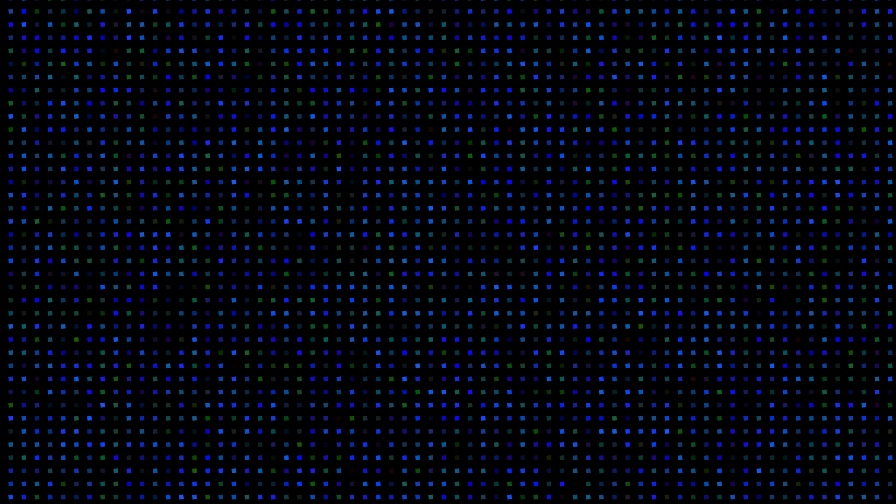
A WebGL 1 fragment shader for this pattern:

```glsl
precision highp float;

uniform vec2 u_resolution;

const float ROWS = 38.4;                          // cells per canvas height
const vec2 GRID_SHIFT = vec2(0.32, 0.03);         // grid origin, in cells
const float HALF_SIDE = 0.168;                    // half of a square's side, in cells
const float TILT = 0.12;                          // rotation of each square, in radians
const vec3 PEAK_COLOR = vec3(0.11, 0.37, 1.0);    // brightest value per channel
const vec3 BACKGROUND = vec3(0.0);

// Three independent random values per cell
vec3 hash32(vec2 cell) {
    vec3 p = fract(cell.xyx * vec3(0.1031, 0.1030, 0.0973));
    p += dot(p, p.yxz + 33.33);
    return fract((p.xxy + p.yzz) * p.zyx);
}

mat2 rotation(float angle) {
    float c = cos(angle);
    float s = sin(angle);
    return mat2(c, -s, s, c);
}

float squareDistance(vec2 p, float halfSide) {
    vec2 d = abs(p) - halfSide;
    return length(max(d, 0.0)) + min(max(d.x, d.y), 0.0);
}

void main() {
    // Square grid measured against the canvas height
    vec2 grid = gl_FragCoord.xy / u_resolution.y * ROWS - GRID_SHIFT;
    vec2 cell = floor(grid);
    vec2 local = rotation(TILT) * (fract(grid) - 0.5);

    // Tilted square with an edge one pixel soft
    float pixel = ROWS / u_resolution.y;
    float dist = squareDistance(local, HALF_SIDE);
    float coverage = 1.0 - smoothstep(-0.5 * pixel, 0.5 * pixel, dist);

    // Each channel varies on its own from cell to cell
    vec3 color = PEAK_COLOR * hash32(cell + 17.0);
    gl_FragColor = vec4(mix(BACKGROUND, color, coverage), 1.0);
}
```
